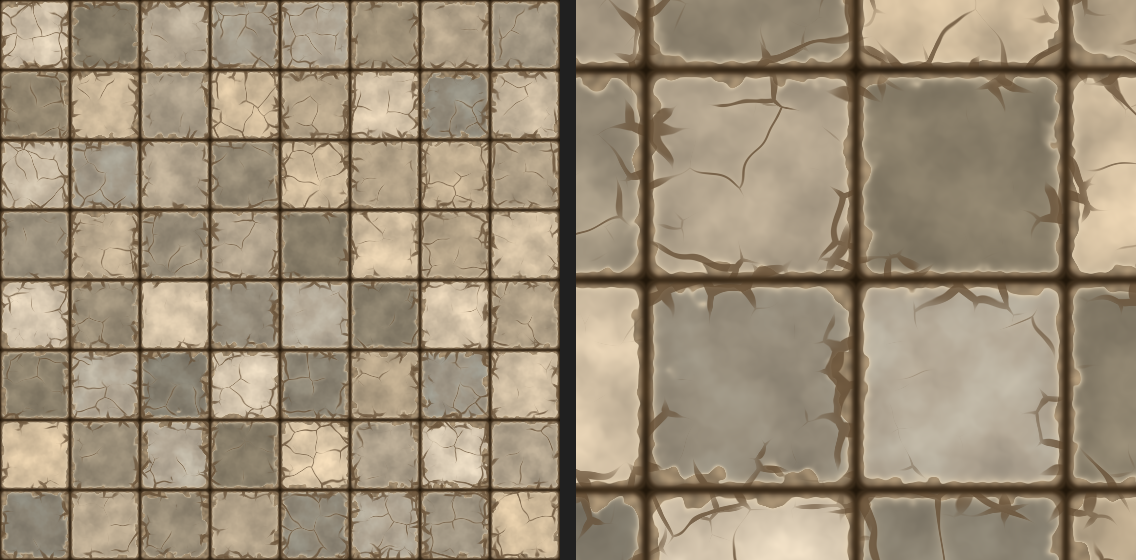
Left, the full canvas; right, a detail of the centre.
This texture is drawn by a WebGL 1 fragment shader. Its source:

```glsl
precision highp float;
// Seamless floor of worn, cracked square stone slabs with dark earthen joints.
uniform vec2 u_resolution;

const float TILES = 8.0;          // slabs across and down
const float STONE_HALF = 0.488;   // half size of a slab, in cells
const float FACE_HALF = 0.464;    // half size of its polished face
const float CHIP_DEPTH = 0.085;
const float CRACK_SCALE = 2.5;
const float SPLINTER_SCALE = 5.0;
const float CRACK_WIDTH = 0.005;
const float CLOUD_CONTRAST = 0.22;
const vec3 STONE_DARK = vec3(0.52, 0.495, 0.44);
const vec3 STONE_MID = vec3(0.69, 0.645, 0.575);
const vec3 STONE_LIGHT = vec3(0.84, 0.78, 0.69);
const vec3 WARM_TINT = vec3(1.03, 0.99, 0.92);
const vec3 COOL_TINT = vec3(0.93, 1.00, 1.05);
const vec3 RIM = vec3(0.90, 0.83, 0.71);
const vec3 CHIP = vec3(0.60, 0.52, 0.41);
const vec3 EARTH = vec3(0.41, 0.33, 0.24);
const vec3 CRACK = vec3(0.40, 0.31, 0.21);
const vec3 GROUT = vec3(0.23, 0.17, 0.10);
const vec3 JUNCTION = vec3(0.13, 0.09, 0.04);

vec2 hash2(vec2 p) {
  vec3 q = fract(p.xyx * vec3(0.1031, 0.1030, 0.0973));
  q += dot(q, q.yzx + 33.33);
  return fract((q.xx + q.yz) * q.zy);
}

float corner(vec2 cell, vec2 offset, float period, vec2 seed) {
  float a = 6.2832 * hash2(mod(cell, period) + seed).x;
  return dot(vec2(cos(a), sin(a)), offset);
}

// Gradient noise that wraps after a whole number of lattice cells.
float noise(vec2 p, float period, vec2 seed) {
  vec2 i = floor(p), f = fract(p);
  vec2 u = f * f * f * (f * (f * 6.0 - 15.0) + 10.0);
  vec2 e = vec2(1.0, 0.0);
  float low = mix(corner(i, f, period, seed), corner(i + e, f - e, period, seed), u.x);
  float high = mix(corner(i + e.yx, f - e.yx, period, seed), corner(i + 1.0, f - 1.0, period, seed), u.x);
  return 1.4 * mix(low, high, u.y);
}

float fbm(vec2 p, vec2 seed) {
  float sum = 0.0, amp = 0.6;
  for (int i = 0; i < 4; i++) {
    sum += amp * noise(p, 64.0, seed);
    p = mat2(0.8, -0.6, 0.6, 0.8) * p * 2.0;
    amp *= 0.5;
  }
  return sum;
}

float roundBox(vec2 p, float halfSize, float radius) {
  vec2 q = abs(p) - halfSize + radius;
  return length(max(q, 0.0)) + min(max(q.x, q.y), 0.0) - radius;
}

// Distance to the borders between scattered cells.
float crackDistance(vec2 p, vec2 seed) {
  vec2 cell = floor(p), f = fract(p), nearest = vec2(0.0);
  float best = 8.0, border = 8.0;
  for (int k = 0; k < 9; k++) {
    vec2 o = vec2(mod(float(k), 3.0), floor((float(k) + 0.5) / 3.0)) - 1.0;
    vec2 r = o + 0.1 + 0.8 * hash2(cell + o + seed) - f;
    if (dot(r, r) < best) { best = dot(r, r); nearest = r; }
  }
  for (int k = 0; k < 25; k++) {
    vec2 o = vec2(mod(float(k), 5.0), floor((float(k) + 0.5) / 5.0)) - 2.0;
    vec2 r = o + 0.1 + 0.8 * hash2(cell + o + seed) - f;
    vec2 gap = r - nearest;
    if (dot(gap, gap) > 0.0001) border = min(border, dot(0.5 * (nearest + r), normalize(gap)));
  }
  return border;
}

void main() {
  vec2 p = gl_FragCoord.xy / u_resolution * TILES;
  vec2 id = mod(floor(p), TILES), f = fract(p) - 0.5;
  float aa = 0.7 * TILES / min(u_resolution.x, u_resolution.y);
  vec2 seed = id * 19.0 + 3.0;
  vec2 look = hash2(seed), damage = hash2(seed + 7.0);

  // Outline of the slab and of its chipped face; corners wear separately.
  float edge = roundBox(f, STONE_HALF, 0.06);
  float cornerWear = hash2(seed + 41.0 + sign(f)).y;
  float face = roundBox(f, FACE_HALF, mix(0.05, 0.24, cornerWear * damage.y));
  float grain = noise(f * 17.0, 64.0, seed + 5.0);
  float bite = smoothstep(0.05, 0.6, noise(f * 6.0, 64.0, seed + 11.0) + 0.15 * grain);
  face += CHIP_DEPTH * bite * mix(0.25, 1.0, damage.y) + 0.012 * grain;

  // Long cracks, and splinters that open toward the rim.
  vec2 bent = f + 0.05 * vec2(noise(f * 5.0, 64.0, seed + 13.0), noise(f * 5.0, 64.0, seed + 17.0));
  float nearRim = smoothstep(-0.22, 0.0, face);
  float spread = noise(f * 2.2, 64.0, seed + 23.0) + mix(-0.4, 0.4, damage.x);
  float crackMask = smoothstep(-0.05, 0.3, spread);
  float crack = crackDistance(bent * CRACK_SCALE + 5.0, seed) / CRACK_SCALE;
  float line = crackMask * smoothstep(aa, -aa, crack - crackMask * (CRACK_WIDTH + 0.012 * nearRim * nearRim));
  float splinterMask = nearRim * smoothstep(0.0, 0.35, noise(f * 3.0, 64.0, seed + 29.0) + 0.3 * damage.y - 0.1);
  float splinter = crackDistance(bent * SPLINTER_SCALE + 9.0, seed + 31.0) / SPLINTER_SCALE;
  line = max(line, splinterMask * smoothstep(aa, -aa, splinter - 0.024 * splinterMask * nearRim));

  // Stone tone alternates loosely, with cloudy stains.
  float tone = mix(mod(id.x + id.y, 2.0), look.x, 0.5);
  vec3 stone = mix(STONE_DARK, STONE_MID, smoothstep(0.0, 0.5, tone));
  stone = mix(stone, STONE_LIGHT, smoothstep(0.5, 0.95, tone));
  float cloud = fbm(f * 2.6 + 0.25 * grain * 0.2, seed + 37.0);
  float coolness = smoothstep(0.6, 1.0, look.y) * smoothstep(-0.2, 0.4, cloud) * (1.0 - tone);
  stone *= mix(mix(vec3(1.0), WARM_TINT, 1.0 - look.y), COOL_TINT, coolness);
  stone *= 1.0 + CLOUD_CONTRAST * cloud - 0.06 * nearRim;
  stone = mix(stone, RIM, 0.75 * exp(-abs(face) / 0.018));
  stone = mix(stone, RIM, 0.3 * crackMask * exp(-crack / 0.025));

  // Broken rim, cracks, then joints.
  vec3 broken = mix(CHIP, EARTH, smoothstep(-0.035, 0.005, edge)) * (1.0 + 0.2 * grain);
  vec3 color = mix(broken, stone, smoothstep(aa, -aa, face));
  color = mix(color, CRACK, 0.8 * line);
  float soil = noise(p * 3.0, 3.0 * TILES, vec2(71.0));
  vec3 grout = mix(GROUT * (1.0 + 0.3 * soil), JUNCTION, smoothstep(0.012, 0.035, edge));
  color = mix(color, grout, smoothstep(-0.016, 0.012, edge));
  gl_FragColor = vec4(color, 1.0);
}
```
